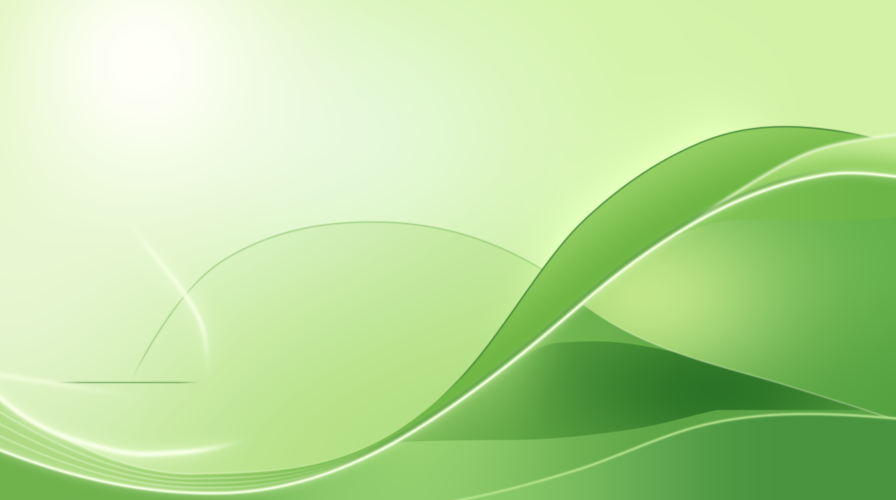
This background is drawn by a WebGL 2 fragment shader. Its source:

```glsl
#version 300 es
precision highp float;
uniform vec2 u_resolution;
out vec4 outColor;

// Cubic segment between knots given as (x, y, slope)
float hermite(float x, vec3 a, vec3 b) {
  float w = b.x - a.x, t = clamp((x - a.x) / w, 0., 1.);
  return mix(a.y, b.y, t * t * (3. - 2. * t)) + w * t * (1. - t) * (a.z * (1. - t) - b.z * t);
}

float path(float x, mat4x3 k) {
  return x < k[1].x ? hermite(x, k[0], k[1]) : x < k[2].x ? hermite(x, k[1], k[2]) : hermite(x, k[2], k[3]);
}

// Offset from a curve, rescaled to a distance in canvas heights
float dist(float d, float px) {
  return d * px / max(length(vec2(dFdx(d), dFdy(d))), 1e-5);
}

float edge(vec2 p, mat4x3 k, float px) {
  return dist(p.y - path(p.x, k), px);
}

float below(float d, float px) {
  return 1. - smoothstep(-px, px, d);
}

float stroke(float d, float w) {
  return exp(-d * d / (w * w));
}

float window(float x, float a, float b, float soft) {
  return smoothstep(a, a + soft, x) * (1. - smoothstep(b - soft, b, x));
}

float blob(vec2 p, vec2 center, vec2 radius) {
  vec2 q = (p - center) / radius;
  return exp(-dot(q, q));
}

vec3 backdrop(vec2 p) {
  vec3 c = mix(vec3(.72, .89, .53), vec3(.83, .95, .65), smoothstep(.1, .75, p.y));
  c = mix(c, vec3(.94, .98, .88), .75 * blob(p, vec2(0, .4), vec2(.25, .45)));
  c = mix(c, vec3(.91, .98, .88), .85 * blob(p, vec2(.38, .72), vec2(.24, .32)));
  return mix(c, vec3(1, 1, .97), blob(p, vec2(.16, .88), vec2(.16, .3)));
}

void main() {
  vec2 p = gl_FragCoord.xy / u_resolution;
  float px = 1. / u_resolution.y, x = p.x;
  vec3 white = vec3(.95, 1, .87), deep = vec3(.17, .45, .15);

  // Sweeping edges
  vec3 rise = vec3(.514, .244, 1.85), knot = vec3(.651, .395, 1.55);
  float crestY = x < rise.x
    ? path(x, mat4x3(0, .2, -1.2, .22, .052, .05, .44, .135, 1.1, rise))
    : path(x, mat4x3(rise, .651, .558, 1.7, .781, .714, .75, 1, .715, -.4));
  float spineY = x < knot.x
    ? path(x, mat4x3(0, .1, -.7, .25, .014, .05, .45, .125, 1.05, knot))
    : path(x, mat4x3(knot, .781, .56, 1, .92, .65, .3, 1, .647, -.2));
  float crest = dist(p.y - crestY, px), spine = dist(p.y - spineY, px);
  float ribbon = edge(p, mat4x3(.75, .53, 1.2, .84, .635, 1.1, .911, .7, .6, 1, .73, .2), px);
  float fold = edge(p, mat4x3(.651, .39, 1.5, .729, .505, .9, .82, .56, .1, 1, .567, .3), px);
  float body = edge(p, mat4x3(.651, .39, -1.3, .755, .295, -.65, .88, .228, -.55, 1, .16, -.6), px);
  float shade = edge(p, mat4x3(.57, .27, 1.2, .625, .315, .1, .7, .313, -.25, .8, .275, -.5), px);
  float ground = edge(p, mat4x3(.44, .115, .1, .57, .12, 0, .7, .14, .25, .8, .18, .4), px);
  float wave = edge(p, mat4x3(.48, -.01, .25, .64, .058, .55, .79, .152, .4, 1, .163, -.15), px);
  float dome = edge(p, mat4x3(.145, .235, 3.5, .25, .48, 1.1, .417, .556, 0, .66, .39, -1.5), px);
  float flare = edge(p, mat4x3(0, .205, -1.6, .13, .098, -.4, .2, .095, .1, .285, .125, .5), px);
  float streak = edge(p.yx, mat4x3(.24, .232, 0, .33, .228, -.1, .407, .208, -.38, .58, .137, -.3), px);

  // Translucent dome and light trails
  vec3 c = backdrop(p);
  float fade = window(x, .145, .68, .02);
  c = mix(c, vec3(.62, .83, .42), .32 * below(dome, px) * fade * smoothstep(.1, .55, x));
  c = mix(c, vec3(.45, .69, .33), .4 * stroke(dome, .002) * fade);
  c = mix(c, vec3(.4, .6, .3), .6 * stroke(p.y - .235, .002) * window(x, .06, .226, .03));
  c = mix(c, white, (.7 * stroke(streak, .006) + .25 * stroke(streak, .025)) * window(p.y, .23, .6, .15));
  c = mix(c, white, .7 * stroke(p.y - .25 + .28 * x, .007) * (1. - smoothstep(.02, .17, x)));
  c += .07 * exp(-22. * max(crest, 0.)) * window(x, .52, .9, .12);

  // Upper leaf and curled ribbon
  vec3 k = mix(vec3(.43, .71, .26), vec3(.63, .84, .43), smoothstep(0., .19, spine));
  k = mix(vec3(.6, .81, .41), k, smoothstep(.05, .45, x));
  c = mix(c, k, below(crest, px) * mix(.65, 1., smoothstep(.05, .5, x)));
  c = mix(c, deep, .65 * stroke(crest, .002) * window(x, .48, .98, .05));
  fade = smoothstep(.75, .82, x);
  k = mix(vec3(.56, .8, .36), vec3(.77, .92, .58), smoothstep(0., .07, spine));
  c = mix(c, k, below(ribbon, px) * fade);
  c = mix(c, white, .6 * stroke(ribbon, .004) * fade);

  // Underside and glowing body
  float under = below(spine, px);
  c = mix(c, mix(vec3(.54, .79, .35), vec3(.43, .71, .28), smoothstep(.7, 1., x)), under);
  k = mix(vec3(.33, .63, .25), vec3(.39, .69, .29), smoothstep(.2, .5, p.y));
  k = mix(k, vec3(.75, .9, .53), blob(p, vec2(.72, .41), vec2(.16, .2)));
  c = mix(c, k, below(max(spine, fold), px));

  // Shaded lower leaf
  float low = below(max(spine, body), px);
  c = mix(c, mix(vec3(.44, .71, .31), vec3(.3, .58, .22), smoothstep(.6, .95, x)), low);
  k = mix(vec3(.37, .65, .26), deep, blob(p, vec2(.8, .22), vec2(.17, .15)));
  c = mix(c, k, below(shade, px) * low);
  k = mix(vec3(.56, .8, .42), vec3(.36, .64, .27), smoothstep(.45, .78, x));
  k = mix(vec3(.44, .7, .3), k, smoothstep(.2, .4, x));
  c = mix(c, k, below(ground, px) * low);
  c = mix(c, vec3(.66, .86, .47), .6 * exp(12. * min(spine, 0.)) * under * window(x, .38, .66, .1));
  c = mix(c, white, .3 * stroke(body, .002) * smoothstep(.65, .7, x));

  // Foreground wave
  k = mix(vec3(.54, .79, .41), vec3(.29, .58, .25), smoothstep(.52, .88, x));
  c = mix(c, k, below(wave, px));
  c = mix(c, vec3(.72, .9, .56), .85 * stroke(wave, .003) * smoothstep(.46, .52, x));

  // Bright spine, fine strands and left flare
  c = mix(c, deep, .35 * stroke(spine - .008, .004) * window(x, .35, .95, .1));
  c = mix(c, white, .8 * stroke(spine, .0035) + .2 * stroke(spine, .012));
  for (int i = 0; i < 4; i++) {
    float strand = dist(p.y - mix(crestY, spineY, float(i) * .24), px);
    c = mix(c, white, .35 * stroke(strand, .0025) * (1. - smoothstep(.2, .48, x)));
  }
  c = mix(c, white, (.8 * stroke(flare, .006) + .3 * stroke(flare, .02)) * (1. - smoothstep(.2, .285, x)));
  outColor = vec4(clamp(c, 0., 1.), 1);
}
```
